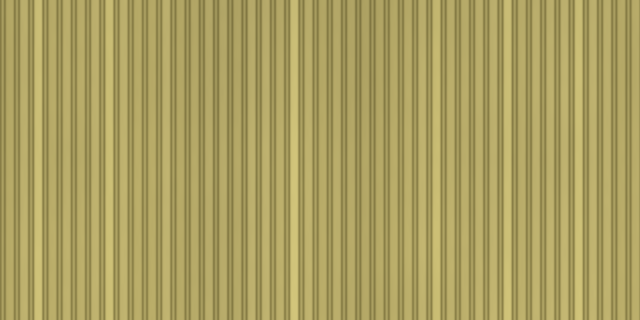
A Shadertoy shader for this texture:

```glsl
// Olive-yellow corrugated sheet: 45 upright panels parted by narrow ribs.
// Each rib is flanked by two soft dark grooves; panels vary slightly in tone,
// a few catch more light, and broad noise mottles the whole sheet.

float hash(vec2 p) {
    return fract(sin(dot(p, vec2(127.1, 311.7))) * 43758.5453);
}

float valueNoise(vec2 p) {
    vec2 i = floor(p), f = fract(p);
    f = f * f * (3.0 - 2.0 * f);
    return mix(mix(hash(i), hash(i + vec2(1, 0)), f.x),
               mix(hash(i + vec2(0, 1)), hash(i + vec2(1, 1)), f.x), f.y);
}

// 1 for the few panels that catch the light
float brightPanel(float id) {
    float bright[6] = float[6](2.0, 7.0, 20.0, 30.0, 35.0, 40.0);
    float lit = 0.0;
    for (int i = 0; i < 6; i++) lit = max(lit, 1.0 - step(0.5, abs(id - bright[i])));
    return lit;
}

void mainImage(out vec4 fragColor, in vec2 fragCoord) {
    vec2 uv = fragCoord / iResolution.xy;

    // Panel index and distance from the nearest rib centre, in panel widths
    float x = uv.x * 45.0 - 0.19;
    float id = mod(floor(x), 45.0);
    float across = fract(x);
    float ribDist = 0.5 - abs(across - 0.5);
    float pixel = 45.0 / iResolution.x;

    // Panel face: own tone, gently lit from the left edge to the right
    float face = smoothstep(0.15 - 0.5 * pixel, 0.15 + 0.5 * pixel, ribDist);
    float lit = brightPanel(id);
    float tone = 0.035 * (hash(vec2(id, 3.0)) - 0.5) + 0.02 * (across - 0.5);
    vec3 panel = mix(vec3(0.735, 0.685, 0.422), vec3(0.795, 0.745, 0.460), lit) + tone;
    vec3 color = mix(vec3(0.690, 0.645, 0.395), panel, face);

    // Soft groove on either side of the rib
    float width = sqrt(0.0036 + 0.08 * pixel * pixel);
    float offset = (ribDist - 0.15) / width;
    float groove = exp(-0.5 * offset * offset);
    color = mix(color, vec3(0.510, 0.470, 0.255), 0.88 * groove);

    // Broad mottling, brighter foot, faint dull bands and fine upright grain
    float mottle = valueNoise(uv * vec2(9.0, 4.0)) - 0.5;
    float dull = exp(-pow((uv.x - 0.35) / 0.07, 2.0)) + exp(-pow((uv.x - 0.56) / 0.04, 2.0));
    float grain = valueNoise(uv * vec2(256.0, 24.0)) - 0.5;
    color *= 1.0 + 0.03 * mottle + 0.04 * (0.5 - uv.y) - 0.035 * dull + 0.012 * grain;

    fragColor = vec4(color, 1.0);
}
```
